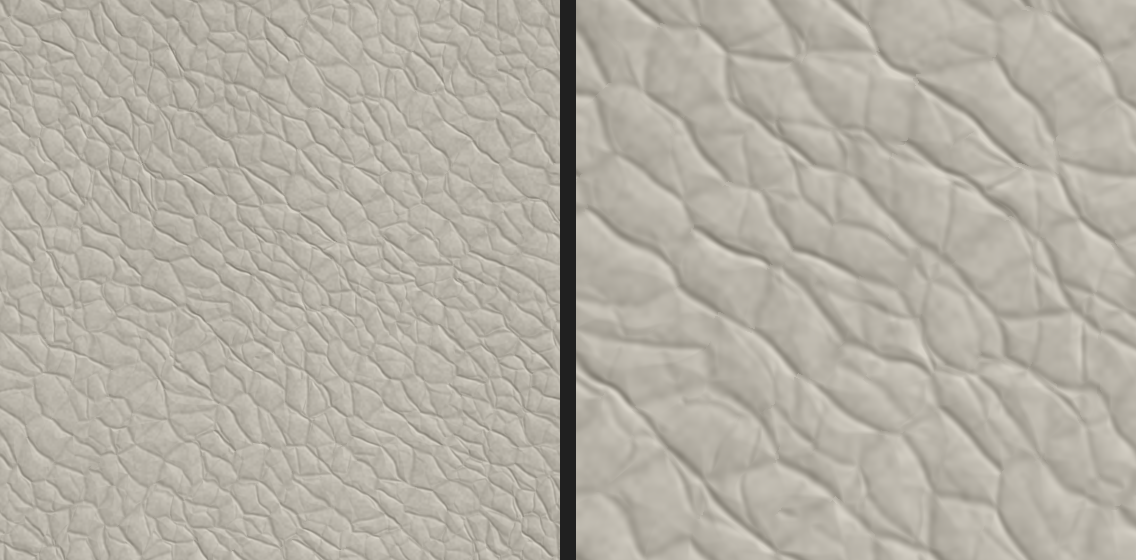
Left, the full canvas; right, a detail of the centre.
Reproduce this texture procedurally as a Shadertoy shader.

```glsl
// Pale grey embossed leather: pebbled cells stretched along a falling diagonal.
// Two layers of warped Voronoi creases form a height field, which is lit from
// the upper right by a directional difference, with darkening in the grooves.

float hash(vec2 p) {
    vec3 q = fract(p.xyx * vec3(0.1031, 0.1030, 0.0973));
    q += dot(q, q.yzx + 33.33);
    return fract((q.x + q.y) * q.z);
}

vec2 hash2(vec2 p) {
    return vec2(hash(p + 17.3), hash(p + 71.9));
}

float noise(vec2 p) {
    vec2 i = floor(p), f = fract(p);
    f = f * f * (3.0 - 2.0 * f);
    return mix(mix(hash(i), hash(i + vec2(1, 0)), f.x),
               mix(hash(i + vec2(0, 1)), hash(i + vec2(1, 1)), f.x), f.y);
}

// Returns groove depth in x and the distance to the nearest cell edge in y.
vec2 creases(vec2 p, float width) {
    vec2 cell = floor(p), f = fract(p), nearCell = vec2(0), nearest = vec2(0);
    float best = 9.0;
    for (int y = -1; y <= 1; y++)
    for (int x = -1; x <= 1; x++) {
        vec2 g = vec2(x, y);
        vec2 r = g + 0.08 + 0.84 * hash2(cell + g) - f;
        if (dot(r, r) < best) {
            best = dot(r, r);
            nearest = r;
            nearCell = g;
        }
    }
    float groove = 0.0, edge = 1.0;
    for (int y = -2; y <= 2; y++)
    for (int x = -2; x <= 2; x++) {
        if (x == 0 && y == 0) continue;
        vec2 g = nearCell + vec2(x, y);
        vec2 r = g + 0.08 + 0.84 * hash2(cell + g) - f;
        vec2 normal = normalize(r - nearest);
        float d = dot(0.5 * (r + nearest), normal);
        // Creases that follow the grain are deeper than those crossing it.
        float depth = mix(0.65, 1.0, normal.y * normal.y)
                    * mix(0.45, 1.0, hash(2.0 * cell + g + nearCell + 5.5));
        groove = max(groove, depth * exp(-d * d / (width * width)));
        edge = min(edge, d);
    }
    return vec2(groove, edge);
}

// Returns surface height in x and groove depth in y.
vec2 leather(vec2 uv) {
    // Bend the grain broadly, then make the creases slightly wavy.
    uv += 0.07 * (vec2(noise(uv * 2.7 + 3.0), noise(uv * 2.7 + 40.0)) - 0.5);
    uv += 0.016 * (vec2(noise(uv * 17.0 + 9.0), noise(uv * 17.0 + 60.0)) - 0.5);
    uv += 0.006 * (vec2(noise(uv * 60.0), noise(uv * 60.0 + 30.0)) - 0.5);
    vec2 grain = vec2(dot(uv, vec2(0.75, -0.66)), dot(uv, vec2(0.66, 0.75)));

    vec2 coarse = creases(grain * vec2(16.0, 23.0) + 40.0, 0.075);
    vec2 fine = creases(grain * vec2(27.0, 19.0) + uv.yx * 4.0 + 90.0, 0.07);
    float patches = smoothstep(0.2, 0.7, noise(uv * 11.0 + 20.0));
    float fineDepth = mix(0.25, 0.75, patches);

    float groove = max(coarse.x, fineDepth * fine.x);
    float pillow = smoothstep(0.0, 0.4, coarse.y)
                 + 0.45 * fineDepth * smoothstep(0.0, 0.35, fine.y);
    float wrinkles = noise(grain * vec2(75.0, 115.0));
    return vec2(0.65 * pillow - 0.8 * groove + 0.2 * wrinkles, groove);
}

void mainImage(out vec4 fragColor, in vec2 fragCoord) {
    vec2 uv = fragCoord / iResolution.y;

    // Slopes facing the light brighten, slopes turned away darken.
    vec2 toLight = 0.0015 * normalize(vec2(0.62, 0.78));
    vec2 ahead = leather(uv + toLight);
    vec2 behind = leather(uv - toLight);
    float tone = 0.2 * (behind.x - ahead.x);
    tone -= 0.033 * (ahead.y + behind.y);

    // Soft mottling and fine pores.
    tone += 0.03 * (noise(uv * 45.0) - 0.5);
    tone += 0.04 * (noise(uv * 200.0) - 0.5);
    tone += 0.03 * (noise(uv * 3.0 + 12.0) - 0.5);

    vec3 hide = vec3(0.722, 0.703, 0.661);
    fragColor = vec4(hide + clamp(tone, -0.24, 0.12), 1.0);
}
```
